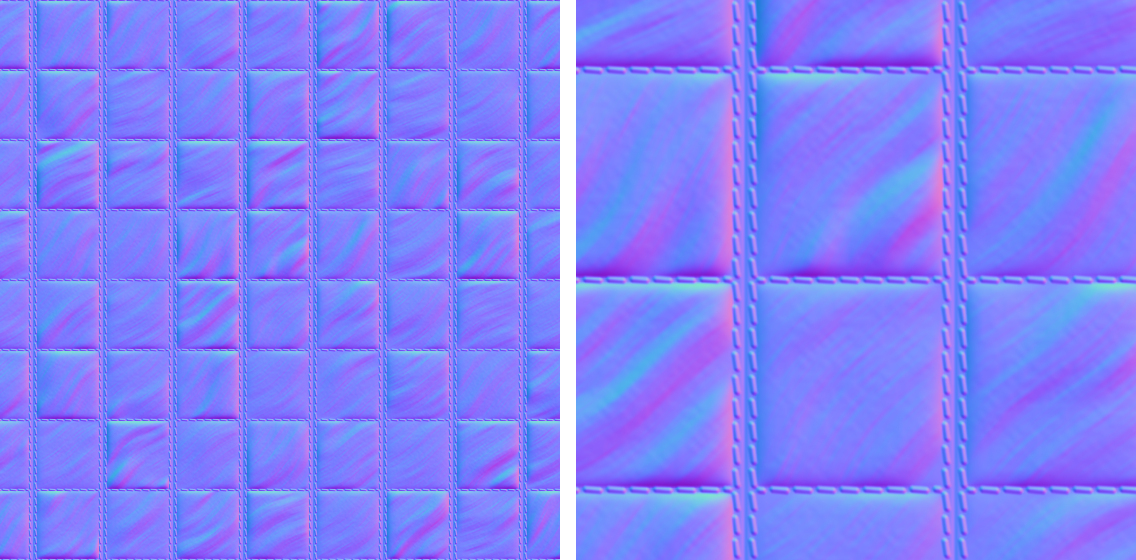
Left: the whole. Right: its middle third, enlarged.
A three.js fragment shader for this texture map:

```glsl
// Normal map of quilted leather: 8 by 8 puffed squares with diagonal creases,
// double stitched vertical seams and single stitched horizontal ones.
// A height field in cell units is differentiated and packed as a normal.
varying vec2 vUv;

float hash(vec2 p) {
  return fract(sin(dot(p, vec2(12.9898, 78.233))) * 43758.5453);
}

float noise(vec2 p) {
  vec2 i = floor(p), f = fract(p);
  f = f * f * f * (f * (f * 6.0 - 15.0) + 10.0);
  return mix(mix(hash(i), hash(i + vec2(1.0, 0.0)), f.x),
             mix(hash(i + vec2(0.0, 1.0)), hash(i + 1.0), f.x), f.y);
}

// Raised thread: p.x runs along the row in cells, p.y across it
float stitch(vec2 p, float slant) {
  float along = (fract(p.x * 9.0) - 0.5) / 9.0;
  float across = p.y + slant * along;
  float d = length(vec2(max(abs(along) - 0.032, 0.0), across));
  return 1.0 - smoothstep(0.002, 0.019, d);
}

// Diagonal folds, fine scratches and grain, seeded per square
float creases(vec2 f, vec2 id) {
  float seed = hash(id + 3.7);
  float angle = mix(0.5, 0.92, hash(id + 9.1));
  vec2 dir = vec2(cos(angle), sin(angle));
  float along = dot(f, dir);
  float across = dot(f, vec2(-dir.y, dir.x));
  across += 0.05 * sin(along * 4.0 + seed * 6.28);
  vec2 shift = vec2(seed, hash(id + 5.3)) * 40.0;
  float folds = 0.055 * noise(vec2(across * 5.0, along * 1.4) + shift);
  folds += 0.013 * noise(vec2(across * 12.0, along * 2.5) + shift.yx);
  float scratches = 0.0022 * noise(vec2(across * 42.0, along * 5.0) + shift);
  float grain = 0.0012 * noise(f * 30.0 + shift);
  return folds * mix(0.55, 1.3, hash(id + 1.9)) + scratches + grain;
}

float height(vec2 p) {
  vec2 id = mod(floor(p), 8.0), f = fract(p);
  vec2 s = f - step(0.5, f);  // signed offset from the nearest seam

  // Puffed square with rounded borders
  vec2 rim = 1.0 - exp(-max(abs(s) - vec2(0.055, 0.016), 0.0) / vec2(0.045, 0.035));
  vec2 dome = f * (1.0 - f);
  float puff = rim.x * rim.y;
  float h = 0.021 * puff + 0.4 * dome.x * dome.y;
  h += (creases(f, id) - 0.03) * puff;

  // Fold line between the two vertical rows
  h -= 0.004 * (1.0 - smoothstep(0.0, 0.018, abs(s.x)));

  // Threads
  h += 0.009 * stitch(vec2(f.y, abs(s.x) - 0.04), 0.16 * sign(s.x));
  h += 0.009 * stitch(vec2(f.x, s.y), 0.1) * smoothstep(0.05, 0.075, abs(s.x));
  return h;
}

void main() {
  vec2 p = vUv * 8.0 - vec2(0.469, 0.0);
  vec2 e = vec2(0.008, 0.0);
  vec2 slope = vec2(height(p + e) - height(p - e),
                    height(p + e.yx) - height(p - e.yx)) / (2.0 * e.x);
  vec3 normal = normalize(vec3(-slope, 1.0));
  gl_FragColor = vec4(normal * 0.5 + 0.5, 1.0);
}
```
